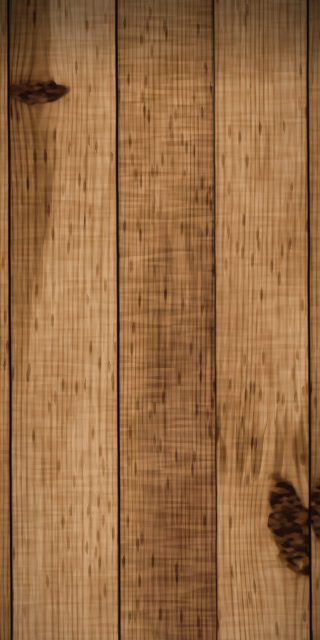
A Shadertoy shader for this texture:

```glsl
// Weathered upright pine boards with grain, brown stains, flecks and dark knots.

const vec3 WOOD[6] = vec3[6](
    vec3(0.13, 0.06, 0.04), vec3(0.27, 0.15, 0.08), vec3(0.40, 0.24, 0.11),
    vec3(0.52, 0.35, 0.19), vec3(0.64, 0.45, 0.27), vec3(0.73, 0.56, 0.39));
const vec3 GAP_COLOR = vec3(0.07, 0.04, 0.03);

// Seams: x position, half width, darkness
const vec3 SEAMS[4] = vec3[4](
    vec3(0.031, 0.0036, 1.0), vec3(0.369, 0.0036, 1.0),
    vec3(0.673, 0.0022, 0.75), vec3(0.966, 0.0034, 1.0));

// Per board: base tone, grain lines per unit, and knot (centre, radii)
const float BASE_TONE[5] = float[5](4.4, 4.95, 4.0, 4.75, 4.1);
const float GRAIN_RATE[5] = float[5](60.0, 52.0, 66.0, 58.0, 60.0);
const vec4 KNOTS[5] = vec4[5](
    vec4(-9.0, -9.0, 0.1, 0.1), vec4(0.125, 1.71, 0.095, 0.036),
    vec4(-9.0, -9.0, 0.1, 0.1), vec4(0.91, 0.36, 0.068, 0.14),
    vec4(1.0, 0.42, 0.03, 0.1));

vec3 hash3(vec2 p) {
    vec3 q = vec3(dot(p, vec2(127.1, 311.7)), dot(p, vec2(269.5, 183.3)), dot(p, vec2(419.2, 371.9)));
    return fract(sin(q) * 43758.5);
}

// Cellular noise: x = nearest distance, y = id of that cell, z = soft blend of ids
vec3 cellular(vec2 p) {
    vec2 cell = floor(p), f = p - cell;
    float nearest = 9.0, id = 0.0, sum = 0.0, weight = 0.0;
    for (int j = -1; j <= 1; j++)
    for (int i = -1; i <= 1; i++) {
        vec2 o = vec2(i, j);
        vec3 h = hash3(cell + o);
        vec2 d = o + h.xy - f;
        float d2 = dot(d, d), w = exp(-5.0 * d2);
        sum += w * h.z;
        weight += w;
        if (d2 < nearest) { nearest = d2; id = h.z; }
    }
    return vec3(sqrt(nearest), id, sum / weight);
}

float softNoise(vec2 p) { return cellular(p).z - 0.5; }

float waves(vec2 p) {
    return sin(p.x + 1.7 * sin(p.y * 0.7)) * 0.5 + sin(p.y * 1.3 + p.x * 0.6) * 0.3 + sin(p.y * 2.9 - p.x) * 0.2;
}

// Soft band from a to b
float band(float a, float b, float soft, float x) {
    return smoothstep(a - soft, a + soft, x) * (1.0 - smoothstep(b - soft, b + soft, x));
}

// Sideways shift that makes grain flow around a knot
float bendAround(vec2 d, float r) {
    vec2 e = d * vec2(1.0, 0.6);
    return -d.x * r * r / (dot(e, e) + r * r);
}

// Scattered short vertical flecks
float flecks(vec2 p, float amount) {
    vec3 c = cellular(p);
    return smoothstep(0.45, 0.15, c.x) * smoothstep(1.0 - amount, 1.05 - amount, c.y);
}

float grainLine(float phase) { return pow(0.5 + 0.5 * cos(6.2832 * phase), 3.0); }

vec3 woodRamp(float tone) {
    float t = clamp(tone, 0.0, 5.5);
    int i = int(min(t, 4.0));
    return mix(WOOD[i], WOOD[i + 1], t - float(i));
}

// Broad brown stains, one layout per board
float stain(int board, vec2 p, float rough) {
    if (board == 1) {
        float reach = mix(0.08, 0.165, smoothstep(0.6, 1.5, p.y)) + 0.05 * rough;
        return 1.9 * smoothstep(reach + 0.015, reach - 0.025, p.x) * smoothstep(0.6, 1.15, p.y + 0.3 * rough);
    }
    if (board == 2) {
        float flame = smoothstep(0.42, 0.49, p.x + 0.06 * rough) * smoothstep(1.35, 0.95, p.y + 0.6 * abs(p.x - 0.54) + 0.5 * rough);
        return 0.75 * flame + 0.7 * smoothstep(0.59, 0.66, p.x) * smoothstep(0.7, 1.1, p.y);
    }
    if (board == 3) {
        float lower = band(0.56, 0.75, 0.07, p.y + 0.25 * rough);
        float upper = band(1.42, 1.62, 0.06, p.y) * band(0.78, 0.86, 0.03, p.x);
        return (1.5 * lower + 0.9 * upper) * smoothstep(-0.15, 0.2, rough) + 0.35 * lower;
    }
    return 0.5 * smoothstep(0.0, 0.3, rough);
}

void mainImage(out vec4 fragColor, in vec2 fragCoord) {
    vec2 uv = fragCoord / iResolution.xy;
    vec2 p = uv * vec2(1.0, 2.0);
    float pixel = 1.0 / iResolution.x;

    // Boards and the seams between them
    int board = 0;
    float gap = 0.0, shade = 0.0;
    for (int i = 0; i < 4; i++) {
        float d = p.x - SEAMS[i].x - 0.005 * (1.0 - p.y) - 0.001 * waves(p * vec2(1.0, 14.0) + float(i) * 5.0);
        if (d > 0.0) board++;
        gap = max(gap, SEAMS[i].z * smoothstep(pixel, -pixel, abs(d) - SEAMS[i].y));
        shade = max(shade, exp(-abs(d) / 0.008));
    }

    // Grain coordinates, bent around the knot of this board
    vec4 knot = KNOTS[board];
    vec2 toKnot = p - knot.xy, seed = vec2(float(board) * 17.3, 0.0);
    float across = p.x + bendAround(toKnot, min(knot.z, knot.w) * 1.25) + 0.004 * waves(p * vec2(6.0, 4.0) + seed);
    vec2 g = vec2(across, p.y);

    // Tone: stains, fibres, growth lines, saw marks and flecks
    float streak = softNoise(g * vec2(75.0, 8.0) + seed);
    float blotch = softNoise(p * vec2(8.0, 4.0) + seed);
    float stained = stain(board, p, streak);
    float tone = BASE_TONE[board] - stained + 0.9 * blotch + 0.5 * streak;
    tone += 0.8 * softNoise(g * vec2(190.0, 22.0) + seed);
    float phase = across * GRAIN_RATE[board] + 0.5 * sin(across * 37.0 + seed.x);
    tone -= grainLine(phase) * (0.85 + 0.9 * softNoise(g * vec2(30.0, 3.0) + seed));
    tone += (board == 2 ? 1.1 : 0.6) * softNoise(p * vec2(14.0, 120.0) + seed);
    tone -= 1.3 * flecks(g * vec2(65.0, 15.0) + seed, 0.13 + 0.3 * max(blotch, 0.0));

    // Knot with a stained rim and cracked bark
    toKnot.x += board == 3 ? 0.22 * toKnot.y : 0.0;
    float ring = length(toKnot / knot.zw) + 0.5 * softNoise(p * vec2(35.0, 30.0));
    tone -= 1.4 * exp(-2.5 * max(ring - 0.9, 0.0));
    float bark = 0.75 + 2.6 * softNoise(p * vec2(50.0, 90.0)) + 0.5 * waves(p * vec2(70.0, 110.0));
    tone = mix(tone, bark, smoothstep(1.1, 0.85, ring));

    // Colour, seams and darkened borders
    vec3 color = woodRamp(tone - 0.8 * shade);
    color += vec3(0.0, 0.0, 0.025) * min(stained, 1.0) * (board == 2 ? 1.0 : 0.0);
    color = mix(color, GAP_COLOR, gap);
    vec2 c = abs(uv - 0.5) * 2.0;
    color *= 1.04 - 0.22 * pow(c.x, 4.0) * c.y - 0.3 * smoothstep(0.85, 1.0, uv.y) - 0.1 * pow(c.y, 6.0);
    fragColor = vec4(color, 1.0);
}
```
